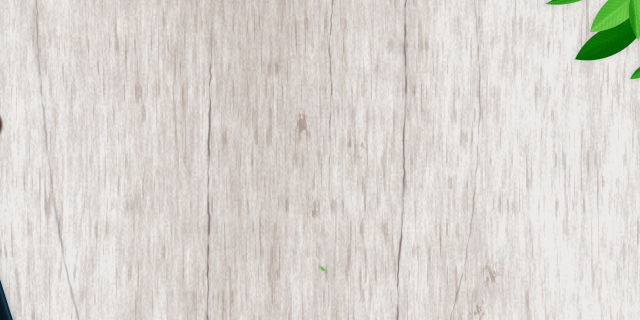
Reproduce this texture procedurally as a Shadertoy shader.

```glsl
float hash(vec2 p) {
    vec3 q = fract(vec3(p.xyx) * 0.1031);
    q += dot(q, q.yzx + 33.33);
    return fract((q.x + q.y) * q.z);
}

float noise(vec2 p) {
    vec2 i = floor(p), f = fract(p);
    f = f * f * (3.0 - 2.0 * f);
    return mix(mix(hash(i), hash(i + vec2(1, 0)), f.x),
               mix(hash(i + vec2(0, 1)), hash(i + vec2(1, 1)), f.x), f.y);
}

float fbm(vec2 p) {
    float sum = 0.0, amp = 0.5;
    for (int i = 0; i < 4; i++) {
        sum += amp * noise(p);
        p = p * 2.03 + 17.3;
        amp *= 0.5;
    }
    return sum / 0.9375;
}

// Thin broken split in the wood; curve holds the coefficients of x as a quadratic in y
float crack(vec2 p, vec3 curve, float width) {
    float x = curve.x + p.y * (curve.y + p.y * curve.z);
    x += 0.008 * (noise(vec2(p.y * 7.0, curve.x * 50.0)) - 0.5);
    x += 0.004 * (noise(vec2(p.y * 50.0, curve.x * 90.0)) - 0.5);
    float w = width * (0.6 + 0.8 * noise(vec2(p.y * 25.0, curve.x * 70.0)));
    float d = abs(p.x - x);
    float ink = 0.35 + 0.65 * smoothstep(0.2, 0.6, noise(vec2(p.y * 32.0, curve.x * 30.0)));
    return ink * exp(-d * d / (w * w)) + 0.1 * exp(-d / 0.01);
}

float woodTone(vec2 p) {
    // Broad shading, darkest along the middle
    float middle = (p.x - 0.88) / 0.5;
    float tone = 0.1 + 0.27 * exp(-middle * middle);
    tone += 0.08 * smoothstep(0.5, 1.0, p.y) * smoothstep(1.6, 0.9, p.x);

    // Bands, streaks and pores running upwards
    vec2 g = p + vec2(0.02 * (noise(p * vec2(4.0, 2.0)) - 0.5), 0.0);
    tone += 0.42 * (fbm(g * vec2(14.0, 1.5)) - 0.5);
    tone += 0.24 * (fbm(g * vec2(50.0, 6.0) + 7.0) - 0.5);
    tone += 0.26 * (noise(g * vec2(125.0, 11.0) + 31.0) - 0.5);
    tone += 0.24 * (noise(g * vec2(210.0, 24.0) + 57.0) - 0.5);
    float pores = noise(g * vec2(135.0, 14.0) + 83.0);
    tone += 0.4 * smoothstep(0.7, 0.92, pores) * (0.4 + 0.6 * noise(p * vec2(9.0, 5.0)));

    // Fine tooth of the surface and faint ripples across the grain
    tone += 0.26 * (noise(p * vec2(256.0, 150.0)) - 0.5);
    tone += 0.14 * (fbm(p * vec2(9.0, 26.0) + 5.0) - 0.5);

    // Ragged knots
    vec2 knots[5] = vec2[5](vec2(1.115, 0.54), vec2(0.945, 0.61),
        vec2(0.97, 0.34), vec2(1.535, 0.14), vec2(1.495, 0.03));
    for (int i = 0; i < 5; i++) {
        vec2 q = (p - knots[i]) / vec2(0.026, 0.045);
        float ragged = smoothstep(0.5, 0.68, fbm(p * vec2(130.0, 55.0) + float(i)));
        tone += exp(-dot(q, q)) * (0.08 + 0.6 * ragged);
    }
    return tone;
}

// Pointed leaf from base to tip, with midrib and side veins
void leaf(inout vec3 color, vec2 p, vec2 base, vec2 tip, float w, vec3 dark, vec3 light) {
    float px = 1.0 / iResolution.y;
    float h = 0.5 * length(tip - base);
    vec2 axis = normalize(tip - base);
    vec2 q = p - 0.5 * (base + tip);
    float u = dot(q, axis), v = dot(q, vec2(-axis.y, axis.x));
    float r = (h * h + w * w) / (2.0 * w);
    float d = length(vec2(abs(v) + r - w, u)) - r;

    color *= 1.0 - 0.08 * exp(-max(d, 0.0) / 0.008);
    float sheen = smoothstep(-w, w, v) * 0.75 + 0.25 * noise(vec2(u * 20.0, v * 110.0));
    vec3 green = mix(dark, light, sheen);
    green *= 0.98 + 0.03 * sin((u - abs(v)) * 420.0);
    green = mix(green, light * 1.12, 0.5 * exp(-abs(v) / 0.003));
    color = mix(color, green, clamp(0.5 - d / px, 0.0, 1.0));
}

void mainImage(out vec4 fragColor, in vec2 fragCoord) {
    float px = 1.0 / iResolution.y;
    vec2 p = fragCoord * px;

    // Bleached wood
    float tone = clamp(woodTone(p), 0.0, 1.1);
    vec3 color = mix(vec3(0.925, 0.922, 0.915), vec3(0.7, 0.637, 0.595), tone);

    // Cracks
    float split = 0.62 * crack(p, vec3(0.645, 0.02, 0.0), 0.0029) * smoothstep(1.1, 0.6, p.y);
    split += 0.6 * crack(p, vec3(1.24, 0.055, -0.028), 0.0029);
    split += 0.42 * crack(p, vec3(1.02, 0.016, 0.0), 0.0023) * smoothstep(0.3, 0.6, p.y);
    split += 0.27 * crack(p, vec3(1.41, 0.26, -0.19), 0.0024);
    split += 0.28 * crack(p, vec3(0.245, -0.25, 0.12), 0.0036);
    color = mix(color, vec3(0.4, 0.34, 0.34), clamp(split, 0.0, 0.9));

    // Dark objects cut off by the left edge
    float spot = length((p - vec2(-0.012, 0.61)) / vec2(0.02, 0.035));
    color = mix(color, vec3(0.28, 0.2, 0.17), smoothstep(1.25, 0.6, spot));
    float rod = dot(p - vec2(0.0, 0.127), normalize(vec2(0.127, 0.04)));
    color *= 1.0 - 0.22 * exp(-max(rod, 0.0) / 0.01);
    vec3 navy = mix(vec3(0.03, 0.08, 0.12), vec3(0.1, 0.27, 0.36), exp(-abs(rod + 0.008) / 0.005));
    color = mix(color, navy, clamp(0.5 - rod / px, 0.0, 1.0));

    // Leaves in the upper right corner, and one small fleck
    vec3 deep = vec3(0.0, 0.36, 0.0), mid = vec3(0.05, 0.5, 0.02);
    vec3 fresh = vec3(0.25, 0.68, 0.16), pale = vec3(0.46, 0.82, 0.3);
    leaf(color, p, vec2(2.02, 0.93), vec2(1.797, 0.815), 0.043, mid, deep);
    leaf(color, p, vec2(2.02, 1.01), vec2(1.92, 0.915), 0.026, deep, mid);
    leaf(color, p, vec2(2.03, 1.05), vec2(1.844, 0.9), 0.042, fresh, pale);
    leaf(color, p, vec2(1.98, 1.03), vec2(1.995, 0.875), 0.022, mid, pale);
    leaf(color, p, vec2(1.86, 1.02), vec2(1.706, 0.988), 0.014, deep, fresh);
    leaf(color, p, vec2(2.06, 0.81), vec2(1.969, 0.753), 0.016, mid, fresh);
    leaf(color, p, vec2(1.0, 0.168), vec2(1.018, 0.152), 0.004, fresh, pale);

    fragColor = vec4(color, 1.0);
}
```
